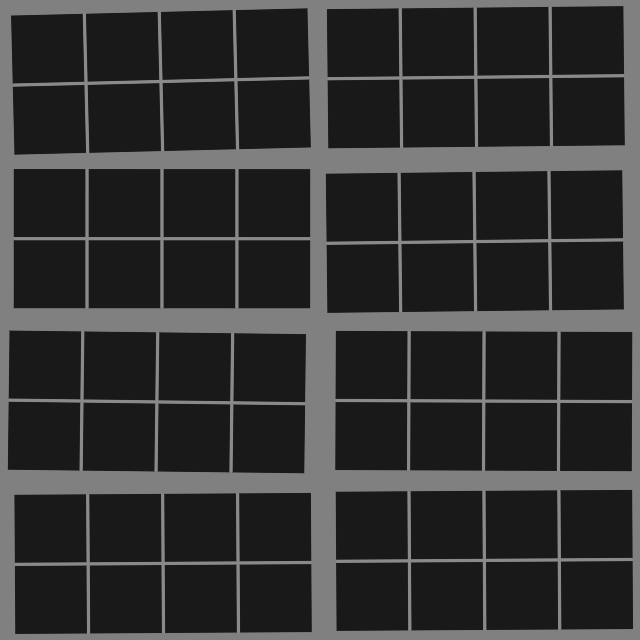
This pattern is drawn by a three.js fragment shader. Its source:

```glsl
// Dark panels on a mid grey ground, two across and four down, each cut into
// four by two tiles by thin pale lines. Every panel is a cell of a repeat,
// shifted and tilted a little by a hash, and its tiles are box distances.

varying vec2 vUv;

const vec2 PANELS = vec2(2.0, 4.0);       // repeats across and up
const vec2 TILES = vec2(4.0, 2.0);        // tiles in each panel, even counts
const vec2 TILE_SIZE = vec2(0.1120, 0.1062);
const float LINE_WIDTH = 0.0051;
const vec2 MAX_SHIFT = vec2(0.0095, 0.0055);
const float MAX_TILT = 0.025;             // radians
const float EDGE_SOFTNESS = 0.0009;

const vec3 GROUND_COLOR = vec3(0.50);
const vec3 LINE_COLOR = vec3(0.54);
const vec3 TILE_COLOR = vec3(0.10);

// Signed random value from -1 to 1 for a cell
float signedHash(vec2 cell, float seed) {
  float angle = dot(cell, vec2(127.1, 311.7)) + seed * 74.7;
  return fract(sin(angle) * 43758.5453) * 2.0 - 1.0;
}

vec2 rotate(vec2 p, float angle) {
  float c = cos(angle);
  float s = sin(angle);
  return vec2(c * p.x - s * p.y, s * p.x + c * p.y);
}

float boxDistance(vec2 p, vec2 halfSize) {
  vec2 d = abs(p) - halfSize;
  return length(max(d, 0.0)) + min(max(d.x, d.y), 0.0);
}

// Coverage of a shape, 1 inside and 0 outside
float fill(float distance) {
  return 1.0 - smoothstep(-EDGE_SOFTNESS, EDGE_SOFTNESS, distance);
}

void main() {
  // Panel cell, with its own shift and tilt
  vec2 cell = floor(vUv * PANELS);
  vec2 center = (cell + 0.5) / PANELS;
  vec2 shift = MAX_SHIFT * vec2(signedHash(cell, 1.0), signedHash(cell, 2.0));
  float tilt = MAX_TILT * signedHash(cell, 3.0);
  vec2 p = rotate(vUv - center - shift, -tilt);

  // Nearest tile of the panel
  vec2 pitch = TILE_SIZE + LINE_WIDTH;
  vec2 tile = clamp(floor(p / pitch), -0.5 * TILES, 0.5 * TILES - 1.0);
  vec2 tilePoint = p - (tile + 0.5) * pitch;

  // Ground, then lines, then tiles
  vec2 panelHalf = 0.5 * (TILES * pitch - LINE_WIDTH);
  float panelMask = fill(boxDistance(p, panelHalf));
  float tileMask = fill(boxDistance(tilePoint, 0.5 * TILE_SIZE));
  vec3 color = mix(GROUND_COLOR, LINE_COLOR, panelMask);
  color = mix(color, TILE_COLOR, tileMask);

  gl_FragColor = vec4(color, 1.0);
}
```
